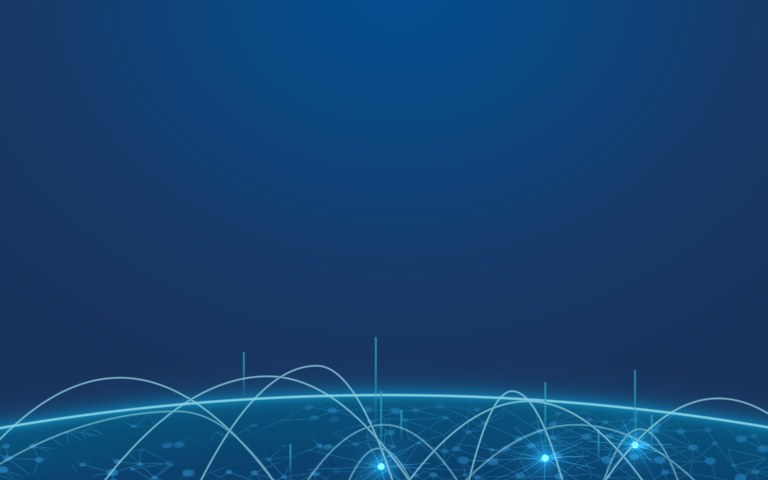
Write a WebGL 2 fragment shader that draws this background.

```glsl
#version 300 es
precision highp float;
// A deep blue sky over the glowing rim of a globe, crossed by arcs and beams.
// The globe is a large circle, the arcs are parabolas, and the network joins
// jittered cell points, flattened to suggest a surface seen at a low angle.
uniform vec2 u_resolution;
out vec4 outColor;

float aa;

float hash(vec2 c) {
  return fract(sin(dot(c, vec2(127.1, 311.7))) * 43758.55);
}

float stroke(float d, float w) {
  return 1.0 - smoothstep(w - aa, w + aa, d);
}

float segment(vec2 p, vec2 a, vec2 b) {
  vec2 v = b - a;
  return length(p - a - v * clamp(dot(p - a, v) / dot(v, v), 0.0, 1.0));
}

vec3 sky(vec2 p) {
  float q = length((p - vec2(0.83, 1.03)) * vec2(0.8, 1.0));
  vec3 c = mix(vec3(0.015, 0.30, 0.55), vec3(0.045, 0.27, 0.49), smoothstep(0.0, 0.38, q));
  c = mix(c, vec3(0.09, 0.22, 0.40), smoothstep(0.25, 0.7, q));
  return mix(c, vec3(0.095, 0.20, 0.36), smoothstep(0.62, 0.95, q));
}

// Jittered point of one network cell, in canvas units
const vec2 CELL = vec2(0.052, 0.027);
vec2 node(vec2 c) {
  return (c + 0.12 + 0.76 * vec2(hash(c), hash(c + 41.3))) * CELL;
}

// x: links, y: points
vec2 network(vec2 p) {
  vec2 net = vec2(0.0), base = floor(p / CELL);
  for (int i = 0; i < 9; i++) {
    vec2 c = base + vec2(i % 3, i / 3) - 1.0;
    vec2 a = node(c);
    float size = 0.003 + 0.005 * hash(c + 9.7);
    net.y = max(net.y, stroke(length((p - a) * vec2(0.65, 1.0)), size) * step(0.3, hash(c + 5.0)));
    for (int k = 0; k < 4; k++) {
      vec2 n = c + (k == 0 ? vec2(1, 0) : vec2(k - 2, 1));
      float on = step(0.42, hash(c * 1.7 + float(k) * 13.1));
      net.x = max(net.x, on * stroke(segment(p, a, node(n)), 0.0008));
    }
  }
  return net;
}

// Bright hub with thin rays of uneven length
vec3 hub(vec2 p, vec2 h, float seed) {
  float rays = 0.0;
  for (int i = 0; i < 11; i++) {
    float r = hash(vec2(float(i), seed));
    float angle = (float(i) + r) * 0.571;
    vec2 tip = h + vec2(cos(angle), 0.5 * sin(angle)) * (0.07 + 0.13 * r);
    rays = max(rays, stroke(segment(p, h, tip), 0.0006) * (1.0 - 0.5 * r));
  }
  float d = length(p - h);
  return vec3(0.22, 0.50, 0.60) * rays * 0.5
       + vec3(0.10, 0.42, 0.52) * exp(-d / 0.022)
       + vec3(0.4, 0.45, 0.4) * stroke(d, 0.007);
}

// Apex position, then curvature to its left and right
float arcs(vec2 p) {
  vec4 list[11] = vec4[11](
    vec4(0.25, 0.213, 2.05, 2.1), vec4(0.558, 0.216, 1.88, 2.5),
    vec4(0.66, 0.238, 4.1, 9.6), vec4(1.067, 0.185, 23.0, 17.0),
    vec4(1.496, 0.170, 3.1, 2.9), vec4(1.10, 0.164, 2.7, 2.9),
    vec4(0.80, 0.115, 4.6, 5.0), vec4(0.37, 0.143, 0.8, 3.6),
    vec4(1.333, 0.106, 19.0, 17.0), vec4(0.79, 0.066, 17.0, 16.0),
    vec4(1.20, 0.115, 2.2, 1.9));
  float ink = 0.0;
  for (int i = 0; i < 11; i++) {
    vec4 a = list[i];
    float x = p.x - a.x, k = x < 0.0 ? a.z : a.w;
    float d = abs(p.y - a.y + k * x * x) / sqrt(1.0 + 4.0 * k * k * x * x);
    ink = max(ink, stroke(d, 0.0019) * (i < 6 ? 0.8 : 0.6));
  }
  return ink;
}

// Position, foot and top of each upright beam
float beams(vec2 p) {
  vec3 list[9] = vec3[9](
    vec3(0.508, 0.165, 0.267), vec3(0.783, 0.09, 0.298), vec3(1.136, 0.05, 0.205),
    vec3(1.323, 0.075, 0.229), vec3(0.794, 0.03, 0.185), vec3(0.836, 0.08, 0.146),
    vec3(0.605, 0.0, 0.075), vec3(1.247, 0.03, 0.106), vec3(1.358, 0.06, 0.135));
  float ink = 0.0;
  for (int i = 0; i < 9; i++) {
    vec3 b = list[i];
    float t = (p.y - b.y) / (b.z - b.y);
    ink = max(ink, stroke(abs(p.x - b.x), 0.002) * smoothstep(-0.1, 0.8, t) * step(t, 1.0));
  }
  return ink;
}

void main() {
  vec2 p = gl_FragCoord.xy / u_resolution * vec2(1.6, 1.0);
  aa = 1.0 / u_resolution.y;
  vec3 color = sky(p);
  if (p.y < 0.4) {
    float d = length(p - vec2(0.805, -4.563)) - 4.74;
    float inside = 1.0 - smoothstep(-aa, aa, d);
    // Globe body, with a soft lit band below its rim
    vec3 globe = mix(vec3(0.04, 0.25, 0.42), vec3(0.03, 0.31, 0.47), smoothstep(-0.17, -0.02, d));
    globe += vec3(0.05, 0.24, 0.25) * exp(min(d, 0.0) / 0.010);
    // Land clusters on the left, open mesh on the right
    float right = smoothstep(0.62, 0.8, p.x);
    float patchy = 0.5 + 0.5 * sin(p.x * 13.0 + 2.0 * sin(p.y * 31.0)) * sin(p.y * 45.0 - p.x * 9.0);
    float land = mix(smoothstep(0.34, 0.6, patchy), 0.75, right) * smoothstep(0.008, 0.035, -d);
    vec2 net = network(p) * land;
    globe = mix(globe, vec3(0.20, 0.55, 0.72), net.x * 0.5);
    globe = mix(globe, vec3(0.15, 0.51, 0.74), net.y * 0.75);
    globe += hub(p, vec2(0.794, 0.028), 1.0) + hub(p, vec2(1.136, 0.046), 2.0)
           + hub(p, vec2(1.323, 0.073), 3.0);
    // Atmosphere and rim
    float glow = 0.75 * exp(-max(d, 0.0) / 0.018);
    color = mix(color, vec3(0.05, 0.57, 0.77), glow);
    color = mix(color, globe, inside);
    color = mix(color, vec3(0.58, 0.84, 0.90), 0.85 * stroke(abs(d), 0.0025));
    color = mix(color, vec3(0.18, 0.62, 0.74), 0.8 * beams(p));
    color = mix(color, vec3(0.56, 0.80, 0.86), arcs(p));
  }
  outColor = vec4(color, 1.0);
}
```
